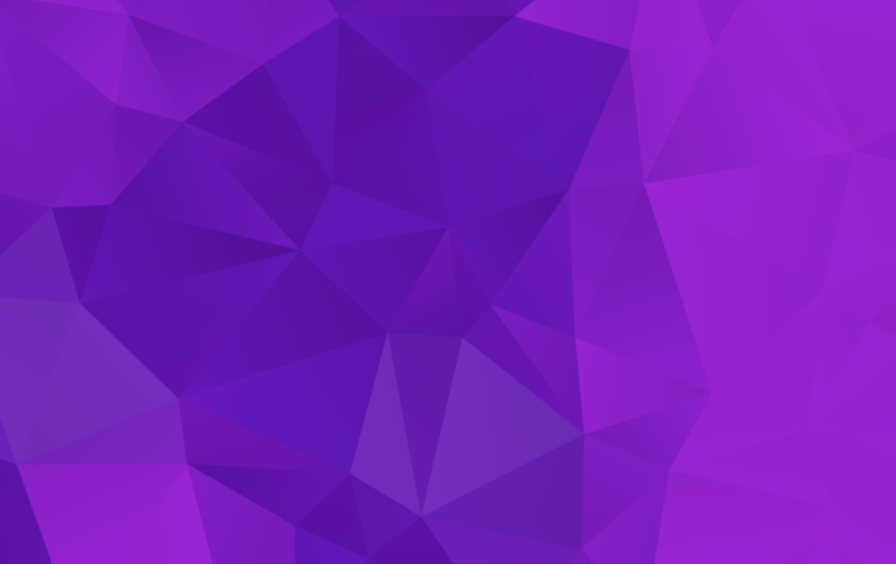
Write a Shadertoy shader that draws this background.

```glsl
// Low-poly backdrop of soft violet, indigo and magenta triangular facets.

vec2 hash2(vec2 p) {
    p = vec2(dot(p, vec2(127.1, 311.7)), dot(p, vec2(269.5, 183.3)));
    return fract(sin(p) * 43758.55);
}

float gradientNoise(vec2 p) {
    vec2 i = floor(p), f = fract(p), u = f * f * (3.0 - 2.0 * f), e = vec2(1, 0);
    float a = dot(hash2(i) * 2.0 - 1.0, f);
    float b = dot(hash2(i + e.xy) * 2.0 - 1.0, f - e.xy);
    float c = dot(hash2(i + e.yx) * 2.0 - 1.0, f - e.yx);
    float d = dot(hash2(i + 1.0) * 2.0 - 1.0, f - 1.0);
    return mix(mix(a, b, u.x), mix(c, d, u.x), u.y);
}

// Jittered lattice vertex
vec2 meshVertex(vec2 cell) {
    return cell + (hash2(cell) - 0.5) * 0.82;
}

// Signed distance from the line ab, positive on its left
float side(vec2 a, vec2 b, vec2 p) {
    vec2 e = b - a, r = p - a;
    return (e.x * r.y - e.y * r.x) / length(e);
}

float blob(vec2 p, vec2 centre, float radius) {
    vec2 d = (p - centre) / radius;
    return exp(-dot(d, d));
}

// Colour from the facet's place on the canvas, with its own tint and gradient
vec3 facetColor(vec2 centre, vec2 offset, vec2 seed) {
    vec2 tint = hash2(seed + 31.7);
    vec2 slope = hash2(seed + 77.3) - 0.5;

    float warmth = smoothstep(0.80, 1.28, centre.x);
    warmth = max(warmth, blob(centre, vec2(0.18, 0.98), 0.28));
    warmth = max(warmth, blob(centre, vec2(0.28, 0.06), 0.24));
    warmth += (tint.x - 0.5) * 0.36 + gradientNoise(centre * 3.0) * 0.25;
    warmth += dot(offset, slope) * 0.3;

    float haze = max(blob(centre, vec2(0.10, 0.37), 0.22),
                     blob(centre, vec2(0.82, 0.17), 0.22));
    haze = smoothstep(0.35, 0.8, haze + (tint.y - 0.5) * 0.4);

    float blueness = clamp(tint.y + dot(offset, slope.yx), 0.0, 1.0);
    vec3 color = mix(vec3(0.35, 0.065, 0.63), vec3(0.37, 0.09, 0.71), blueness);
    color = mix(color, vec3(0.47, 0.11, 0.74), smoothstep(0.1, 0.5, warmth));
    color = mix(color, vec3(0.585, 0.14, 0.81), smoothstep(0.5, 0.95, warmth));
    color = mix(color, vec3(0.445, 0.18, 0.725), haze * 0.9);
    return color * (1.0 + 0.1 * dot(offset, slope));
}

void mainImage(out vec4 fragColor, in vec2 fragCoord) {
    vec2 p = fragCoord / iResolution.y;
    mat2 turn = mat2(cos(0.42), sin(0.42), -sin(0.42), cos(0.42));
    float density = 4.7;
    vec2 q = turn * p * density;
    vec4 sum = vec4(0.0);

    // Nearby lattice quads, each split into two triangles
    for (int y = -1; y <= 1; y++)
    for (int x = -1; x <= 1; x++) {
        vec2 cell = floor(q) + vec2(x, y);
        vec2 a = meshVertex(cell);
        vec2 b = meshVertex(cell + vec2(1, 0));
        vec2 c = meshVertex(cell + vec2(1, 1));
        vec2 d = meshVertex(cell + vec2(0, 1));

        // Split along the diagonal that leaves the fuller triangles
        float fitAC = min(-side(a, c, b), side(a, c, d));
        float fitBD = min(-side(b, d, c), side(b, d, a));
        if (fitBD > fitAC) {
            vec2 first = a;
            a = b; b = c; c = d; d = first;
        }

        for (int half_ = 0; half_ < 2; half_++) {
            vec2 tip = half_ == 0 ? b : d;
            float diagonal = side(a, c, q) * (half_ == 0 ? -1.0 : 1.0);
            float edges = half_ == 0 ? min(side(a, b, q), side(b, c, q))
                                     : min(side(c, d, q), side(d, a, q));
            float cover = smoothstep(-0.012, 0.012, min(diagonal, edges));
            if (cover > 0.0) {
                vec2 middle = (a + c + tip) / 3.0;
                vec2 centre = middle * turn / density;
                vec2 seed = cell + float(half_) * 13.5;
                sum += cover * vec4(facetColor(centre, q - middle, seed), 1.0);
            }
        }
    }

    fragColor = vec4(sum.rgb / max(sum.a, 0.001), 1.0);
}
```
